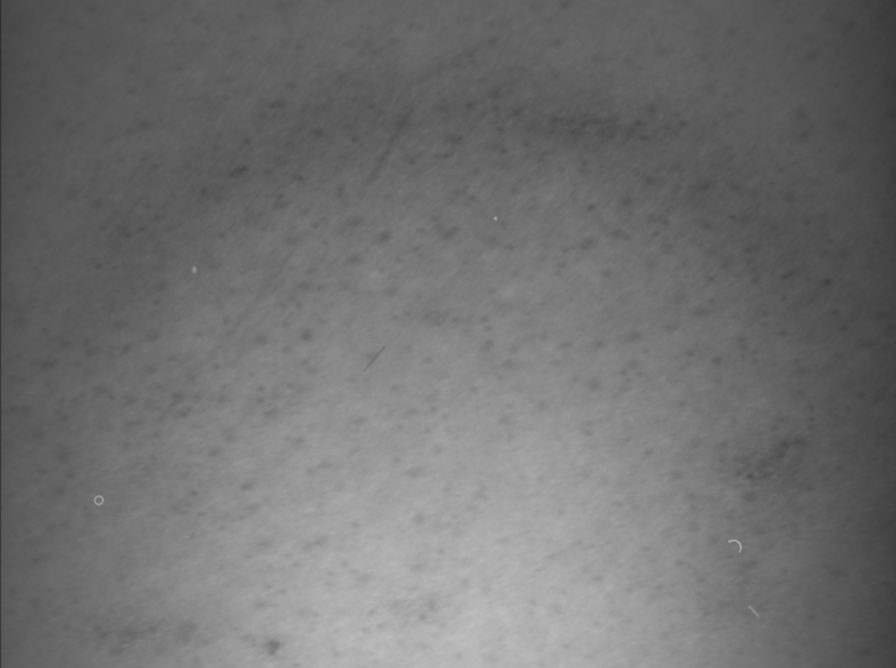
Reproduce this texture procedurally as a Shadertoy shader.

```glsl
// Grey felt-like surface lit from below, with a dark arch, mottling, fine fibres and bright specks.

vec3 hash3(vec2 cell) {
    vec3 q = fract(cell.xyx * vec3(0.1031, 0.1030, 0.0973));
    q += dot(q, q.yxz + 33.33);
    return fract((q.xxy + q.yzz) * q.zyx);
}

// Cellular noise: soft blobs of random sign, roughly -1 to 1
float cellBlobs(vec2 p) {
    vec2 cell = floor(p);
    float sum = 0.0;
    for (int j = -1; j <= 1; j++)
    for (int i = -1; i <= 1; i++) {
        vec2 id = cell + vec2(i, j);
        vec3 h = hash3(id + 57.0);
        vec2 d = p - id - h.xy;
        sum += (h.z * 2.0 - 1.0) * exp(-5.0 * dot(d, d));
    }
    return sum;
}

// Cellular noise: sparse round spots, 0 to 1
float cellSpots(vec2 p, float density) {
    vec2 cell = floor(p);
    float spot = 0.0;
    for (int j = -1; j <= 1; j++)
    for (int i = -1; i <= 1; i++) {
        vec2 id = cell + vec2(i, j);
        vec3 h = hash3(id + 211.0);
        vec2 d = p - id - h.xy;
        float strength = smoothstep(1.0 - density, 1.0, h.z);
        spot = max(spot, strength * exp(-14.0 * dot(d, d)));
    }
    return spot;
}

float softBlot(vec2 p, vec2 centre, vec2 size) {
    vec2 d = (p - centre) / size;
    return exp(-dot(d, d));
}

float segmentDistance(vec2 p, vec2 a, vec2 b) {
    vec2 pa = p - a, ba = b - a;
    return length(pa - ba * clamp(dot(pa, ba) / dot(ba, ba), 0.0, 1.0));
}

float softLine(vec2 p, vec2 a, vec2 b, float width) {
    float d = segmentDistance(p, a, b) / width;
    return exp(-d * d);
}

mat2 rotation(float a) {
    return mat2(cos(a), -sin(a), sin(a), cos(a));
}

// Broad light: pool at the bottom, dark arch around it, vignette
float lighting(vec2 p, float width) {
    float across = abs(p.x - 0.68) / (p.x < 0.68 ? 0.47 : 0.43);
    float up = p.y / 0.54;
    float pool = exp(-pow(across, 2.6) - up * up);

    vec2 archPoint = (p - vec2(0.68, 0.33)) / vec2(0.56, 0.48);
    float archOffset = (length(archPoint) - 1.04) / 0.17;
    float arch = exp(-archOffset * archOffset) * smoothstep(-0.4, 0.9, archPoint.y);

    float light = 0.378 + 0.335 * pool - 0.042 * arch;
    light -= 0.055 * exp(-p.x / 0.07);
    light -= 0.11 * exp(-(width - p.x) / 0.11);
    light -= 0.05 * softBlot(p, vec2(0.0, 1.0), vec2(0.3, 0.35));
    light -= 0.04 * softBlot(p, vec2(width, 1.0), vec2(0.25, 0.4));
    return light - 0.03 * softBlot(p, vec2(width, 0.0), vec2(0.22, 0.3));
}

void mainImage(out vec4 fragColor, in vec2 fragCoord) {
    vec2 p = fragCoord / iResolution.y;
    float width = iResolution.x / iResolution.y;
    float grey = lighting(p, width);

    // Surface detail fades in the dim outer margin
    float detail = 0.35 + 0.65 * smoothstep(0.85, 0.35, length((p - vec2(0.68, 0.4)) / vec2(1.0, 0.9)));

    // Mottling and fibres, steeper towards the top
    vec2 fibre = rotation(0.5) * p;
    vec2 steep = rotation(0.75) * p;
    float mottle = 0.014 * cellBlobs(fibre * vec2(8.0, 15.0));
    mottle += 0.016 * cellBlobs(fibre * vec2(22.0, 36.0) + 9.0);
    mottle += 0.016 * cellBlobs(fibre * vec2(45.0, 85.0) + 23.0);
    mottle += 0.020 * mix(cellBlobs(rotation(0.3) * p * vec2(80.0, 170.0)),
                          cellBlobs(steep * vec2(80.0, 170.0)), smoothstep(0.25, 0.75, p.y));
    mottle += 0.012 * cellBlobs(p * 180.0 + 41.0);

    // Small dark pits
    mottle -= 0.055 * cellSpots(rotation(0.25) * p * vec2(24.0, 34.0), 0.4);
    mottle -= 0.050 * cellSpots(p * vec2(42.0, 55.0) + 13.0, 0.3);
    grey += mottle * detail;

    // Larger stains, broken up by the mottling
    float stain = 0.075 * softBlot(p, vec2(1.14, 0.30), vec2(0.055, 0.035));
    stain += 0.09 * softBlot(p, vec2(0.41, 0.03), vec2(0.03, 0.022));
    stain += 0.06 * softBlot(p, vec2(0.61, 0.085), vec2(0.06, 0.028));
    stain += 0.05 * softBlot(p, vec2(0.22, 0.05), vec2(0.10, 0.035));
    stain += 0.05 * softBlot(p, vec2(0.67, 0.525), vec2(0.035, 0.014));
    stain += 0.04 * softBlot(p, vec2(0.42, 0.40), vec2(0.05, 0.02));
    stain += 0.035 * softBlot(p, vec2(0.90, 0.81), vec2(0.10, 0.025));
    stain += 0.035 * softBlot(p, vec2(1.09, 0.11), vec2(0.05, 0.07));
    grey -= stain * clamp(0.9 - 12.0 * mottle, 0.3, 1.4);

    // Diagonal crease and short scratches
    grey -= 0.022 * softLine(p, vec2(0.24, 0.37), vec2(0.46, 0.65), 0.007);
    grey -= 0.035 * softLine(p, vec2(0.555, 0.73), vec2(0.615, 0.835), 0.007);
    grey -= 0.022 * softLine(p, vec2(0.63, 0.88), vec2(0.74, 0.94), 0.006);
    grey -= 0.07 * softLine(p, vec2(0.545, 0.445), vec2(0.575, 0.48), 0.002);

    // Bright lint: rings, a curl and specks
    float ring = abs(length(p - vec2(0.148, 0.251)) - 0.006);
    vec2 curl = p - vec2(1.098, 0.180);
    float curlArc = abs(length(curl) - 0.011) + 0.02 * smoothstep(0.002, -0.006, curl.x + curl.y);
    grey += 0.17 * smoothstep(0.003, 0.0, ring) + 0.20 * smoothstep(0.003, 0.0, curlArc);
    grey += 0.25 * softBlot(p, vec2(0.742, 0.673), vec2(0.0025));
    grey += 0.18 * softBlot(p, vec2(0.291, 0.596), vec2(0.003, 0.005));
    grey += 0.12 * softLine(p, vec2(1.122, 0.092), vec2(1.135, 0.078), 0.0018);

    // Thin dark left border
    grey *= mix(0.6, 1.0, smoothstep(0.0, 0.003, p.x));
    fragColor = vec4(vec3(clamp(grey, 0.0, 1.0)), 1.0);
}
```
